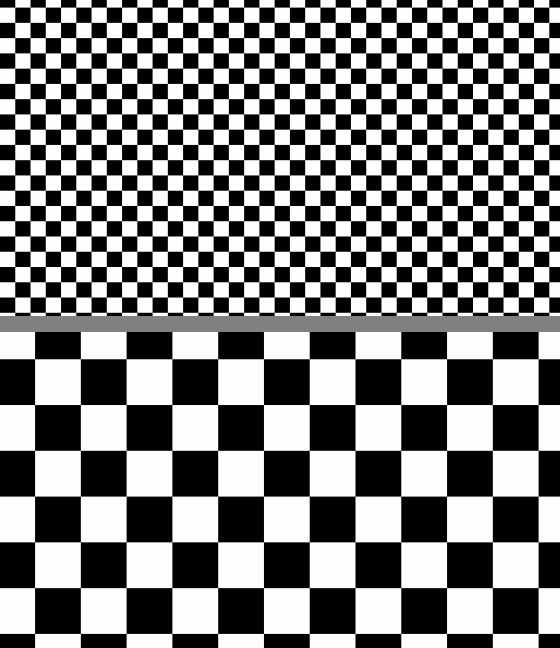
Top, the full canvas; bottom, a detail of the centre.
This pattern is drawn by a Shadertoy shader. Its source:

```glsl
const float CELLS_DOWN = 20.71;              // squares per canvas height
const vec2 GRID_SHIFT = vec2(0.0, 0.789);    // lower left corner, in squares
const vec3 LIGHT = vec3(0.995);
const vec3 DARK = vec3(0.005);

// Square wave of period two: +1 on even cells, -1 on odd, averaged over a pixel
vec2 squareWave(vec2 p, float pixel) {
    vec2 edgeDistance = 0.5 - abs(fract(p) - 0.5);
    vec2 side = 1.0 - 2.0 * mod(floor(p), 2.0);
    return side * clamp(edgeDistance / (0.5 * pixel), 0.0, 1.0);
}

void mainImage(out vec4 fragColor, in vec2 fragCoord) {
    // Grid space: one unit per square
    float pixel = CELLS_DOWN / iResolution.y;
    vec2 grid = fragCoord * pixel + GRID_SHIFT;

    // The product of both waves alternates the squares
    vec2 wave = squareWave(grid, pixel);
    float lightness = 0.5 + 0.5 * wave.x * wave.y;

    fragColor = vec4(mix(DARK, LIGHT, lightness), 1.0);
}
```
